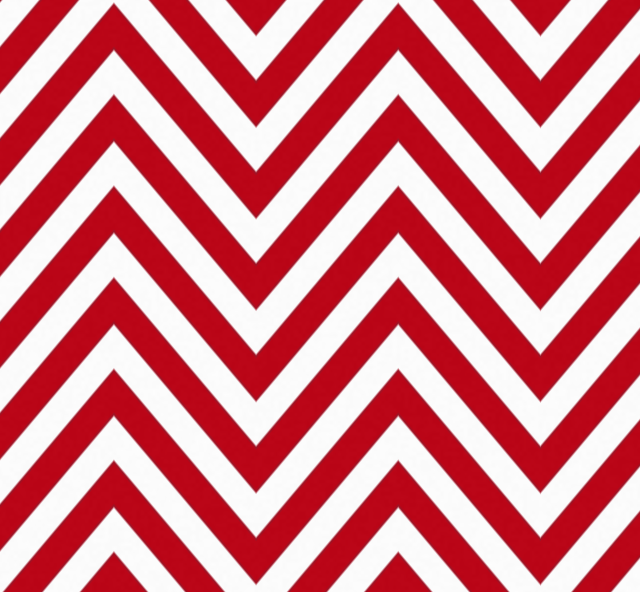
This pattern is drawn by a Shadertoy shader. Its source:

```glsl
const vec3 RED = vec3(0.73, 0.02, 0.09);
const vec3 RIM_RED = vec3(0.63, 0.07, 0.14);
const vec3 WHITE = vec3(0.985, 0.985, 0.985);

// All lengths are fractions of the canvas height.
const float ZIGZAG_WIDTH = 0.4803;
const float ZIGZAG_DROP = 0.2851;
const float ROW_PITCH = 0.1545;
const float STRIPE_HEIGHT = 0.0784;
const vec2 FIRST_PEAK = vec2(0.1924, 0.0056);

float hash(vec2 p) {
    vec3 q = fract(vec3(p.xyx) * 0.1031);
    q += dot(q, q.yzx + 33.33);
    return fract((q.x + q.y) * q.z);
}

float valueNoise(vec2 p) {
    vec2 cell = floor(p);
    vec2 f = fract(p);
    f = f * f * (3.0 - 2.0 * f);
    float lower = mix(hash(cell), hash(cell + vec2(1.0, 0.0)), f.x);
    float upper = mix(hash(cell + vec2(0.0, 1.0)), hash(cell + 1.0), f.x);
    return mix(lower, upper, f.y);
}

// Triangle wave: 0 at whole numbers, 1 halfway between them.
float triangleWave(float t) {
    return 1.0 - abs(2.0 * fract(t) - 1.0);
}

// Signed distance to the chevron stripes, positive inside; p.y runs downward.
float chevronDistance(vec2 p, float width, float drop, float pitch, float stripe) {
    float y = p.y - drop * triangleWave(p.x / width);
    float offset = (fract((y - 0.5 * stripe) / pitch + 0.5) - 0.5) * pitch;
    float slope = 2.0 * drop / width;
    return (0.5 * stripe - abs(offset)) * inversesqrt(1.0 + slope * slope);
}

// Red body, darker rim, then a soft fade to the white ground.
vec3 stripeColor(float d, float soft) {
    vec3 ink = mix(RIM_RED, RED, smoothstep(1.1, 2.2, d / soft));
    return mix(WHITE, ink, smoothstep(-1.2, 0.9, d / soft));
}

void mainImage(out vec4 fragColor, in vec2 fragCoord) {
    vec2 p = fragCoord / iResolution.y;
    p.y = 1.0 - p.y;

    float soft = max(0.0021, 1.0 / iResolution.y);
    float d = chevronDistance(p - FIRST_PEAK, ZIGZAG_WIDTH, ZIGZAG_DROP,
                              ROW_PITCH, STRIPE_HEIGHT);
    vec3 color = stripeColor(d, soft);

    // Faint print mottling
    color += 0.012 * (valueNoise(p * 150.0) - 0.5);
    fragColor = vec4(clamp(color, 0.0, 1.0), 1.0);
}
```
